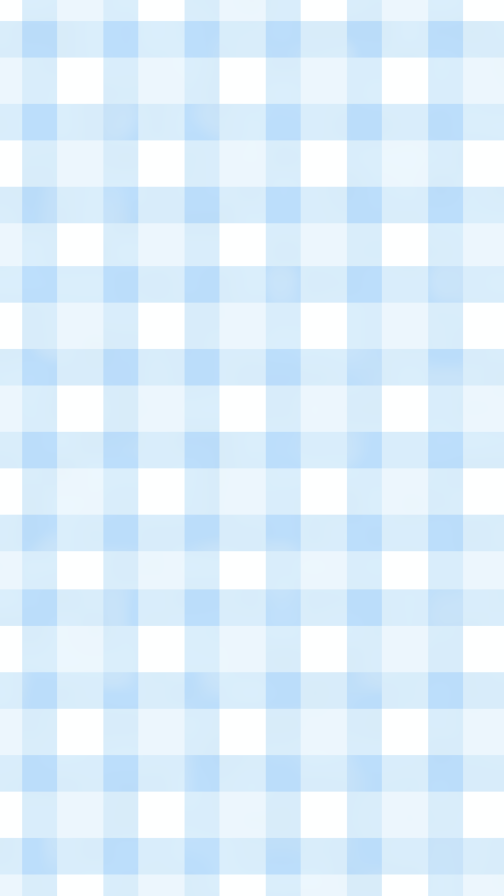
This pattern is drawn by a WebGL 1 fragment shader. Its source:

```glsl
precision highp float;
// Pale blue gingham: crossing translucent bands over a white and ice-blue checker.
uniform vec2 u_resolution;

float hash(vec2 p) {
  return fract(sin(dot(p, vec2(127.1, 311.7))) * 43758.5453);
}

float noise(vec2 p) {
  vec2 i = floor(p);
  vec2 f = fract(p);
  f = f * f * (3.0 - 2.0 * f);
  return mix(mix(hash(i), hash(i + vec2(1.0, 0.0)), f.x),
             mix(hash(i + vec2(0.0, 1.0)), hash(i + vec2(1.0, 1.0)), f.x), f.y);
}

// Coverage of the bands that fill the first part of every cell, per axis.
vec2 bandCoverage(vec2 cellPos, vec2 bandWidth, vec2 soft) {
  vec2 fromCentre = abs(fract(cellPos - 0.5 * bandWidth + 0.5) - 0.5);
  return 1.0 - smoothstep(-soft, soft, fromCentre - 0.5 * bandWidth);
}

void main() {
  // Canvas widths, measured down from the top left.
  vec2 p = vec2(gl_FragCoord.x, u_resolution.y - gl_FragCoord.y) / u_resolution.x;

  // Two of the white rows are shorter than the rest.
  vec2 cloth = p;
  cloth.y += 0.0069 * step(0.486, p.y) + 0.0162 * step(1.13, p.y);

  vec2 period = vec2(0.1611, 0.1644);
  vec2 bandWidth = vec2(0.43, 0.441);
  vec2 cellPos = (cloth - vec2(0.044, 0.0417)) / period;
  vec2 soft = max(0.0014, 0.7 / u_resolution.x) / period;
  vec2 band = bandCoverage(cellPos, bandWidth, soft);

  // Checkered gaps; the parity flips under the bands.
  vec2 cell = floor(cellPos - 0.5 * bandWidth);
  float checker = mod(cell.x + cell.y, 2.0);
  vec3 gap = mix(vec3(0.995, 1.0, 1.0), vec3(0.925, 0.965, 0.992), checker);

  // Single bands, then the deeper squares where they cross.
  vec3 crossing = mix(vec3(0.735, 0.868, 0.982), vec3(0.785, 0.89, 0.975),
                      smoothstep(0.6, 0.9, noise(p * 9.0)));
  vec3 color = mix(gap, vec3(0.85, 0.929, 0.982), max(band.x, band.y));
  color = mix(color, crossing, band.x * band.y);

  // Faint uneven dye on the tinted parts.
  float tint = max(max(band.x, band.y), 0.5 * checker);
  color += tint * 0.01 * (noise(p * 16.0 + 7.0) - 0.5);

  gl_FragColor = vec4(color, 1.0);
}
```
